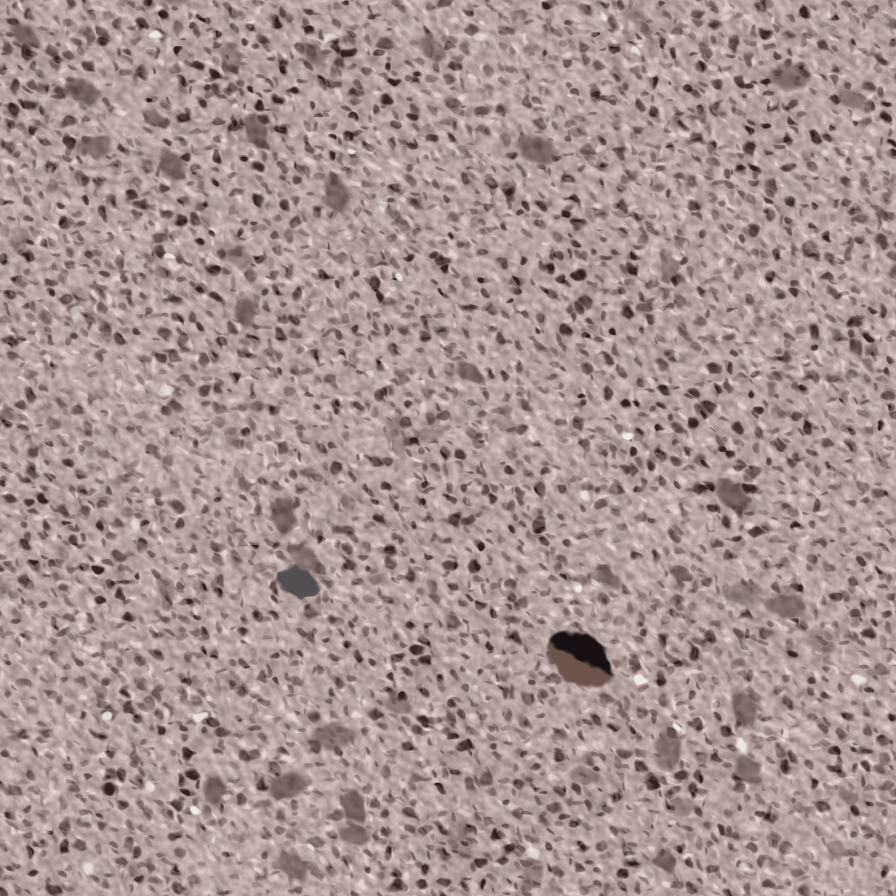
A Shadertoy shader for this texture:

```glsl
const float GRAIN_ANGLE = -0.65;
const vec3 CHIP_BLACK = vec3(0.09, 0.06, 0.07);
const vec3 CHIP_BROWN = vec3(0.42, 0.33, 0.30);
const vec3 CHIP_GREY = vec3(0.33, 0.31, 0.32);
const vec3 SPARK_WHITE = vec3(0.96, 0.93, 0.91);

vec4 hash4(vec2 cell, float seed) {
    vec4 h = fract(vec4(cell.xyx, cell.y + seed) * vec4(0.1031, 0.1030, 0.0973, 0.1099) + seed * 0.137);
    h += dot(h, h.wzxy + 33.33);
    return fract((h.xxyz + h.yzzw) * h.zywx);
}

mat2 rotation(float angle) {
    float c = cos(angle), s = sin(angle);
    return mat2(c, -s, s, c);
}

float cornerSlope(vec2 cell, vec2 offset, float seed) {
    float angle = 6.2832 * hash4(cell, seed).x;
    return dot(vec2(cos(angle), sin(angle)), offset);
}

float gradientNoise(vec2 p, float seed) {
    vec2 cell = floor(p), f = fract(p);
    vec2 w = f * f * f * (f * (f * 6.0 - 15.0) + 10.0);
    vec2 e = vec2(1.0, 0.0);
    float low = mix(cornerSlope(cell, f, seed), cornerSlope(cell + e.xy, f - e.xy, seed), w.x);
    float high = mix(cornerSlope(cell + e.yx, f - e.yx, seed), cornerSlope(cell + e.xx, f - e.xx, seed), w.x);
    return mix(low, high, w.y);
}

// Coverage of jittered ellipses, one candidate per grid cell
float grains(vec2 p, float density, vec2 radii, float softness, float seed) {
    vec2 home = floor(p);
    float cover = 0.0;
    for (int y = -1; y <= 1; y++) {
        for (int x = -1; x <= 1; x++) {
            vec2 cell = home + vec2(x, y);
            vec4 place = hash4(cell, seed);
            vec4 shape = hash4(cell, seed + 17.0);
            vec2 local = p - cell - 0.5 - 0.8 * (place.xy - 0.5);
            local = rotation(GRAIN_ANGLE + 1.8 * (shape.x - 0.5)) * local;
            float edge = length(local / (radii * mix(0.65, 1.35, shape.y))) - 1.0;
            float strength = step(place.z, density) * mix(0.4, 1.0, shape.z);
            cover = max(cover, strength * (1.0 - smoothstep(-softness, softness, edge)));
        }
    }
    return cover;
}

// Coverage of one angular flake
float flake(vec2 p, vec2 radii, float angle) {
    vec2 q = abs(rotation(angle) * p) / radii;
    float edge = max(length(q), 0.78 * (q.x + q.y)) - 1.0;
    return 1.0 - smoothstep(-0.1, 0.1, edge);
}

// Warm grey ramp of the stone
vec3 stoneColour(float tone) {
    return vec3(tone) - vec3(0.0, 0.073, 0.082);
}

void mainImage(out vec4 fragColor, in vec2 fragCoord) {
    vec2 uv = fragCoord / iResolution.y;
    vec2 along = rotation(GRAIN_ANGLE) * uv;

    // Uneven outlines and patchy abundance
    vec2 wobble = vec2(gradientNoise(uv * 85.0, 1.0), gradientNoise(uv * 85.0, 2.0));
    vec2 rough = uv + 0.0048 * wobble;
    float patches = gradientNoise(uv * 5.0, 3.0);
    float abundance = clamp(0.88 + 0.55 * patches, 0.5, 1.1);

    // Matrix with fine directional mottling
    float tone = 0.717 - 0.03 * patches;
    tone += 0.17 * gradientNoise(along * vec2(75.0, 125.0), 4.0);
    tone += 0.08 * gradientNoise(uv * 170.0, 5.0);
    tone += 0.05 * gradientNoise(uv * 24.0, 6.0);

    // Pale slivers, then dark grains from fine to coarse
    tone += 0.15 * grains(rough * 62.0, 0.55, vec2(0.34, 0.15), 0.5, 7.0);
    tone -= 0.29 * abundance * grains(rough * 72.0, 0.6, vec2(0.36, 0.18), 0.45, 8.0);
    tone -= 0.46 * abundance * grains(rough * 47.0, 0.72, vec2(0.30, 0.20), 0.42, 9.0);
    float pebbles = grains(rough * 13.0, 0.26, vec2(0.23, 0.14), 0.28, 10.0);
    tone = mix(tone, 0.40 + 0.12 * wobble.x, 0.85 * pebbles);
    vec3 colour = stoneColour(clamp(tone, 0.2, 0.9));

    // Rare white sparks
    colour = mix(colour, SPARK_WHITE, grains(rough * 44.0, 0.014, vec2(0.28, 0.19), 0.4, 11.0));

    // Two larger flakes, one split into black and brown
    vec2 split = rough - vec2(0.648, 0.264);
    float blackSide = smoothstep(-0.003, 0.003, split.y + 0.55 * split.x);
    vec3 splitColour = mix(CHIP_BROWN, CHIP_BLACK, blackSide);
    colour = mix(colour, splitColour, flake(split, vec2(0.041, 0.027), GRAIN_ANGLE));
    colour = mix(colour, CHIP_GREY, flake(rough - vec2(0.332, 0.350), vec2(0.025, 0.016), -0.3));

    fragColor = vec4(colour, 1.0);
}
```
